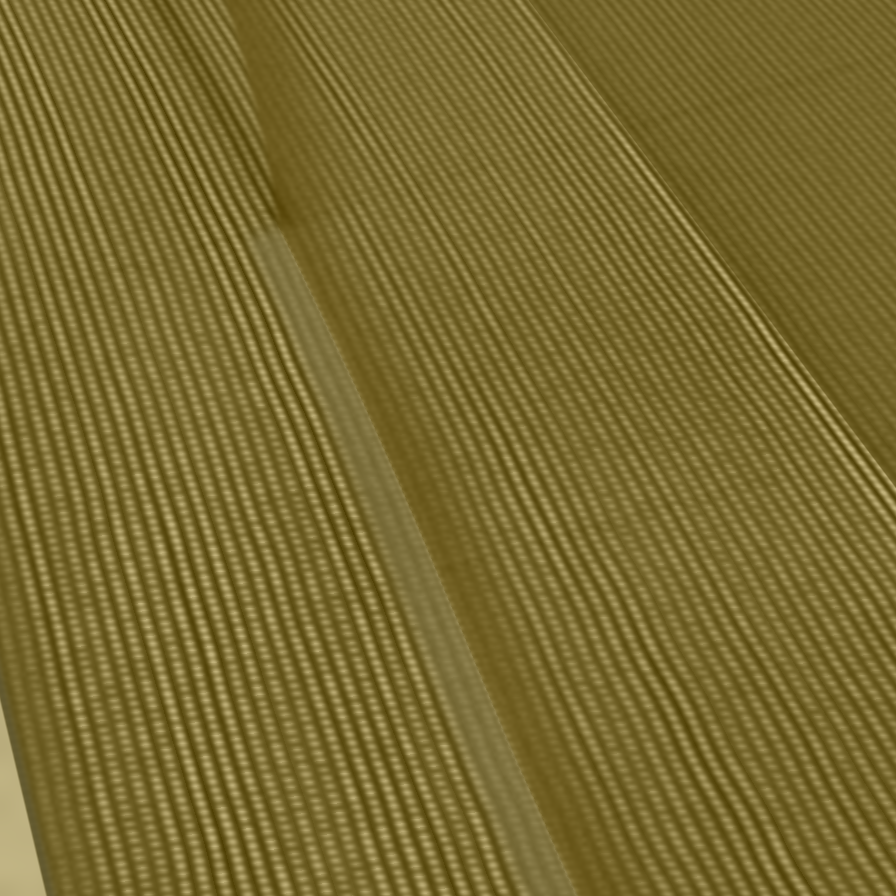
A WebGL 2 fragment shader for this texture:

```glsl
#version 300 es
precision highp float;
// Ribbed golden cloth in overlapping folds, receding in perspective.
uniform vec2 u_resolution;
out vec4 fragColor;

float hash(vec2 p) {
  vec3 q = fract(p.xyx * vec3(0.1031, 0.1030, 0.0973));
  q += dot(q, q.yzx + 33.33);
  return fract((q.x + q.y) * q.z);
}

float noise(vec2 p) {
  vec2 i = floor(p), f = fract(p);
  f = f * f * (3.0 - 2.0 * f);
  return mix(mix(hash(i), hash(i + vec2(1, 0)), f.x),
             mix(hash(i + vec2(0, 1)), hash(i + vec2(1, 1)), f.x), f.y);
}

float bump(float x, float width) {
  return exp(-x * x / (width * width));
}

// Position across the ribs: lines meet at a far point, with a slight bow.
float acrossRibs(vec2 p) {
  vec2 vanish = vec2(-0.54, 2.5);
  float s = (p.x - vanish.x) * vanish.y / (vanish.y - p.y) + vanish.x;
  float bow = sin(3.14159 * clamp((s - 0.052) / 1.29, 0.0, 1.0));
  return s - 0.2 * p.y * p.y * (1.0 - p.y) * bow;
}

void main() {
  vec2 p = gl_FragCoord.xy / u_resolution;
  float px = 1.5 / u_resolution.y;
  float s = acrossRibs(p);
  float t = p.y - 0.28 * p.x;

  // Signed distances from the cloth edge and the two fold lines
  float edge = s - 0.052, foldA = s - 0.645, foldB = s - 1.343;
  float rightOfA = smoothstep(-px, px, foldA);
  float rightOfB = smoothstep(-px, px, foldB);
  float upper = smoothstep(0.64, 0.68, t);
  float lower = 1.0 - upper;

  // Ribs, each with its own brightness, crossed by fine threads
  float ribPos = s * 45.0 + 0.2 * (noise(vec2(s * 9.0, t * 14.0)) - 0.5);
  float ribId = floor(ribPos);
  float rib = 0.5 - 0.5 * cos(6.28318 * ribPos);
  float row = 95.0 * t + 12.0 * t * t + 0.35 * fract(ribPos);
  float bead = 0.5 + 0.5 * cos(6.28318 * row);
  float streak = noise(vec2(s * 22.0, t * 3.5));
  float sparkle = hash(vec2(ribId + 70.0, floor(row) + 200.0));

  // Panel tone and rib contrast
  float tone = mix(mix(0.39, 0.35, rightOfA), 0.27, rightOfB);
  float contrast = mix(mix(0.76, 0.58 - 0.16 * t, rightOfA), 0.23, rightOfB);
  contrast *= 0.65 + 0.7 * streak;
  float weave = mix(mix(0.46, 0.31, rightOfA), 0.11, rightOfB) * (1.0 - 0.6 * smoothstep(0.2, 0.9, t));

  // Shaded hollow right of the first fold; it drifts away at the top
  float hollow = foldA - 0.14 * clamp((t - 0.66) / 0.28, 0.0, 1.0);
  float inHollow = smoothstep(-0.01, 0.01, hollow)
                 * (1.0 - smoothstep(0.0, 0.12 + 0.08 * upper, hollow));
  contrast *= 1.0 - 0.8 * inHollow;
  weave *= 1.0 - 0.9 * inHollow;
  tone -= 0.19 * inHollow;
  contrast += 0.24 * bump(hollow - 0.16, 0.05) * streak;
  float wedge = upper * rightOfA * (1.0 - smoothstep(-0.01, 0.01, hollow));
  contrast += 0.25 * wedge;
  tone += 0.06 * wedge - 0.26 * upper * bump(foldA - 0.012, 0.025);

  // Pale hem left of the first fold, with only faint ribs
  float hem = smoothstep(-0.078, -0.042, foldA) * (1.0 - rightOfA) * lower;
  contrast *= 1.0 - 0.76 * hem;
  weave *= 1.0 - 0.8 * hem;
  tone += 0.05 * hem;

  // Bright ribs and shadow along the second fold
  float glintWidth = mix(0.045, 0.024, smoothstep(0.20, 0.25, t));
  float glint = bump(foldB + 0.022, glintWidth) * (1.0 - rightOfB) * (1.0 - 0.5 * upper);
  contrast += 0.55 * glint;
  tone += 0.12 * glint - 0.15 * rightOfB * exp(-max(foldB, 0.0) / 0.05);

  // Rolled border by the outer edge
  float border = 1.0 - smoothstep(0.03, 0.09, edge);
  contrast *= 1.0 - 0.6 * border;
  weave *= 1.0 - 0.7 * border;
  tone -= 0.09 * border;

  // Combine the relief with wear, cross creases and grain
  float k = tone + contrast * (rib - 0.5) * (0.8 + 0.4 * hash(vec2(ribId + 50.0, 3.0)));
  k += weave * rib * (bead - 0.5 + 0.7 * (sparkle - 0.5));
  k += 0.09 * (noise(p * 5.0 + 8.0) - 0.5) + 0.09 * (noise(p * 190.0) - 0.5);
  k += 0.38 * lower * bump(foldA, 0.004) * (0.6 + 0.4 * bead);
  k -= 0.06 * (bump(t - 0.66, 0.004) + rightOfA * bump(t - 0.225, 0.004));

  vec3 shadeGold = vec3(0.37, 0.31, 0.08), spanGold = vec3(0.31, 0.31, 0.32);
  vec3 color = shadeGold + spanGold * clamp(k, -0.25, 1.25);
  color += vec3(0.01, 0.0, -0.01) * inHollow + vec3(-0.01, 0.0, 0.025) * hem;

  // Dark rim and the pale ground beyond the cloth
  color = mix(color, vec3(0.36, 0.33, 0.18), 0.8 * bump(edge - 0.004, 0.007));
  vec3 ground = vec3(0.74, 0.69, 0.50) + 0.04 * (noise(p * 30.0) - 0.5);
  color = mix(ground, color, smoothstep(-px, px, edge));
  fragColor = vec4(color, 1.0);
}
```
